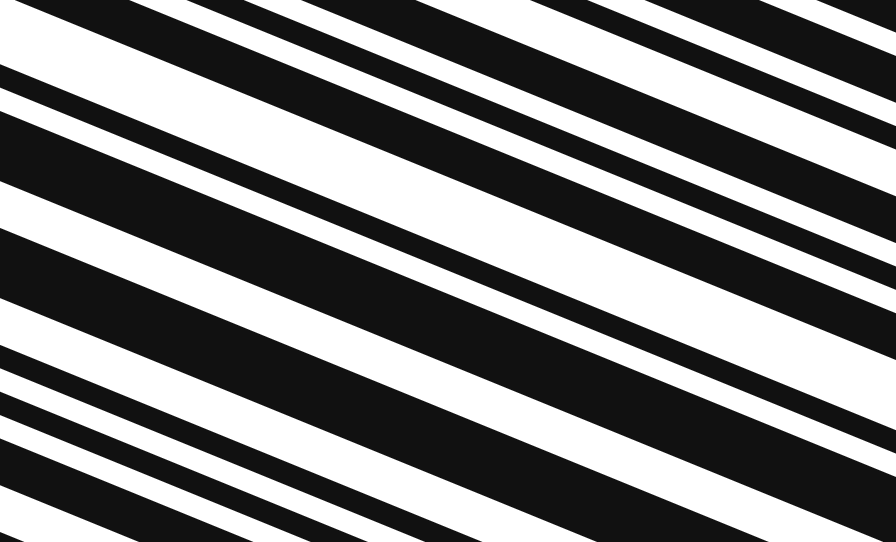
A Shadertoy shader for this pattern:

```glsl
// Stripe widths in units, alternating white and black from the first edge down
const int STRIPES[24] = int[24](
    1, 2, 1, 1, 2, 2, 1, 1, 1, 2, 3, 1,
    1, 3, 2, 3, 2, 1, 1, 1, 1, 2, 2, 1);

// Ink coverage at a position measured across the stripes
float stripeInk(float across, float pixel) {
    float ink = 1.0;
    float edge = 0.0;
    for (int i = 0; i < 24; i++) {
        float past = clamp((across - edge) / pixel + 0.5, 0.0, 1.0);
        ink += (i % 2 == 0) ? -past : past;
        edge += float(STRIPES[i]);
    }
    return ink;
}

void mainImage(out vec4 fragColor, in vec2 fragCoord) {
    // Canvas height is 1, measured down from the top left corner
    vec2 p = vec2(fragCoord.x, iResolution.y - fragCoord.y) / iResolution.y;

    // Distance along the stripe normal, in stripe units
    float angle = 0.3878;
    float unit = 0.03995;
    float across = dot(p, vec2(-sin(angle), cos(angle))) / unit + 14.255;
    float pixel = 1.0 / (unit * iResolution.y);

    vec3 color = mix(vec3(1.0), vec3(0.067), stripeInk(across, pixel));
    fragColor = vec4(color, 1.0);
}
```
